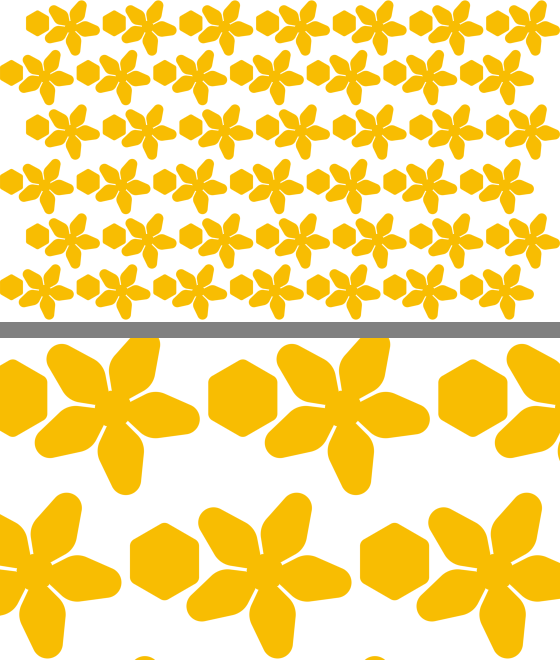
Top: the whole. Bottom: its middle third, enlarged.
Write a WebGL 1 fragment shader that draws this pattern.

```glsl
precision highp float;
// Staggered rows of golden hexagons, each followed by a five-petal flower.
// Every shape is a signed distance; petals come from folding the angle, and
// rows are joined by a loop since neighbouring flowers interlock.
uniform vec2 u_resolution;

const float CANVAS_WIDTH = 768.0;   // design units across the canvas
const float ROWS = 6.0;
const float COLUMNS = 7.0;
const float COLUMN_PITCH = 105.17;
const float ROW_PITCH = 74.7;
const float PETAL_ANGLE = 1.256637; // a fifth of a turn
const vec3 GOLD = vec3(0.973, 0.741, 0.008);
const vec3 PAPER = vec3(1.0);

// Hexagon with a corner at the top, flat sides left and right.
float roundedHexagon(vec2 p, float apothem, float corner) {
  p = abs(p);
  float inner = apothem - corner;
  vec2 slope = vec2(0.5, 0.866025);
  vec2 edge = vec2(0.866025, -0.5);
  // Reflect into the sector around the right-hand side.
  p -= 2.0 * max(dot(p, edge * vec2(-1.0, 1.0) + vec2(0.0, 1.0)), 0.0) * vec2(-0.5, 0.866025) * step(p.x * 0.57735, -1.0);
  float side = max(p.x, dot(p, slope)) - inner;
  // Distance to the sharp corners rounds the outline.
  float halfSide = inner * 0.57735;
  vec2 q = dot(p, slope) > p.x
    ? vec2(dot(p, slope), abs(dot(p, edge)))
    : vec2(p.x, p.y);
  vec2 beyond = vec2(q.x - inner, max(q.y - halfSide, 0.0));
  return (side > 0.0 ? length(beyond) : side) - corner;
}

// Hull of two circles centred on the x axis; p.y must not be negative.
float taperedCapsule(vec2 p, float x1, float r1, float x2, float r2) {
  p.x -= x1;
  float span = x2 - x1;
  float b = (r1 - r2) / span;
  float a = sqrt(1.0 - b * b);
  float along = dot(p, vec2(a, -b));
  if (along < 0.0) return length(p) - r1;
  if (along > a * span) return length(p - vec2(span, 0.0)) - r2;
  return dot(p, vec2(b, a)) - r1;
}

// Five petals, narrow at the base and tip, joined by a central disc.
float flower(vec2 p, float tilt) {
  float angle = atan(p.y, p.x) - tilt;
  angle -= PETAL_ANGLE * floor(angle / PETAL_ANGLE + 0.5);
  vec2 q = length(p) * vec2(cos(angle), abs(sin(angle)));
  float base = taperedCapsule(q, 8.0, 4.0, 19.5, 10.6);
  float tip = taperedCapsule(q, 19.5, 10.6, 32.8, 7.0);
  return min(length(p) - 8.5, min(base, tip));
}

// Hexagon at the origin with its flower to the right.
float motif(vec2 p) {
  float hexagon = roundedHexagon(p, 15.8, 3.5);
  return min(hexagon, flower(p - vec2(46.0, -5.0), -0.14));
}

// Height of a row below the top edge; the outer rows sit slightly closer in.
float rowDepth(float row) {
  float inset = 6.7 * (1.0 - step(0.5, row)) - 4.8 * step(ROWS - 1.5, row);
  return 25.3 + ROW_PITCH * row + inset;
}

void main() {
  float unitsPerPixel = CANVAS_WIDTH / u_resolution.x;
  vec2 p = gl_FragCoord.xy * unitsPerPixel;
  float top = u_resolution.y * unitsPerPixel;

  // Nearest motif over all rows, with alternate rows shifted.
  float d = 1000.0;
  for (float row = 0.0; row < ROWS; row++) {
    float start = mix(51.5, 15.7, mod(row, 2.0));
    vec2 q = p - vec2(start, top - rowDepth(row));
    float column = clamp(floor((q.x + 17.8) / COLUMN_PITCH), 0.0, COLUMNS - 1.0);
    q.x -= column * COLUMN_PITCH;
    d = min(d, motif(q));
  }

  float ink = 1.0 - smoothstep(-0.7, 0.7, d / unitsPerPixel);
  gl_FragColor = vec4(mix(PAPER, GOLD, ink), 1.0);
}
```
